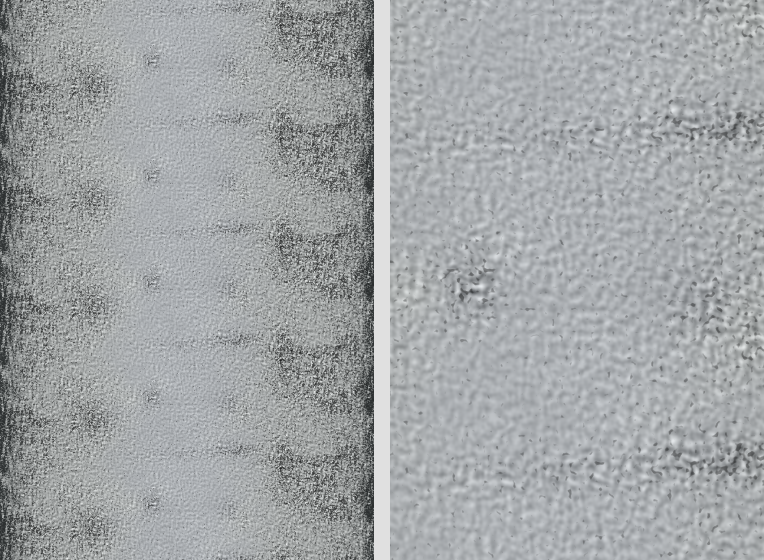
Left: the whole. Right: its middle third, enlarged.
This texture is drawn by a WebGL 2 fragment shader. Its source:

```glsl
#version 300 es
precision highp float;

uniform vec2 u_resolution;
out vec4 fragColor;

const float PERIOD = 0.296; // height of one repeat, in canvas widths

float hash(vec2 cell) {
  uvec2 k = uvec2(ivec2(cell)) * uvec2(1597u, 3571u);
  uint h = (k.x ^ (k.y << 8)) * 73939u;
  h = (h ^ (h >> 15)) * 48271u;
  h = (h ^ (h >> 13)) * 69621u;
  return float((h ^ (h >> 16)) & 65535u) / 65536.0;
}

float corner(vec2 cell, vec2 offset, float rows) {
  float angle = 6.2832 * hash(vec2(cell.x, mod(cell.y, rows)));
  return dot(vec2(cos(angle), sin(angle)), offset);
}

// Gradient noise that wraps vertically after the given number of rows
float noise(vec2 p, float rows) {
  vec2 i = floor(p), f = p - i;
  vec2 s = f * f * f * (f * (f * 6.0 - 15.0) + 10.0);
  vec2 e = vec2(1, 0);
  return mix(
    mix(corner(i, f, rows), corner(i + e.xy, f - e.xy, rows), s.x),
    mix(corner(i + e.yx, f - e.yx, rows), corner(i + e.xx, f - e.xx, rows), s.x),
    s.y);
}

// Soft elliptical smudge, wrapped within the repeat
float smudge(vec2 p, vec2 center, vec2 radius) {
  vec2 d = p - center;
  d.y -= PERIOD * round(d.y / PERIOD);
  d /= radius;
  return exp(-dot(d, d));
}

void main() {
  vec2 uv = gl_FragCoord.xy / u_resolution;
  vec2 p = vec2(uv.x, (1.0 - uv.y) * u_resolution.y / u_resolution.x);

  // Alternate repeats sit slightly lower
  float y = p.y - 0.006 * (1.0 - cos(3.1416 * (p.y - 0.16) / PERIOD));
  float t = fract(y / PERIOD);
  vec2 q = vec2(p.x, t * PERIOD);

  // Noise layers, from broad to fine
  float drift = noise(vec2(p.x * 4.0, p.y * 5.0) + 40.0, 1000.0);
  float cloud = noise(vec2(p.x * 10.0, t * 3.0), 3.0)
              + 0.6 * noise(vec2(p.x * 27.0 + 50.0, t * 8.0), 8.0);
  float mottle = noise(vec2(p.x * 54.0 + 90.0, t * 16.0), 16.0);
  float streak = noise(vec2(p.x * 130.0 + 7.0, t * 7.0), 7.0);
  float scrape = noise(vec2(p.x * 14.0 + 20.0, t * 24.0), 24.0);
  float grain = noise(vec2(p.x * 260.0, t * 77.0), 77.0)
              + 0.7 * noise(vec2(p.x * 145.0 + 300.0, t * 43.0), 43.0);
  vec2 bump = vec2(p.x * 150.0, t * 44.0) + 0.6 * mottle;
  float relief = noise(bump + vec2(0.3, 0.4), 44.0) - noise(bump - vec2(0.3, 0.4), 44.0);
  relief += 0.6 * noise(vec2(p.x * 230.0 + 500.0, t * 68.0), 68.0);

  // Worn patches and bands
  float wear = 0.42 * smudge(q, vec2(0.25, 0.225), vec2(0.065, 0.05));
  wear += 0.50 * smudge(q, vec2(0.402, 0.16), vec2(0.026, 0.028));
  wear += 0.40 * smudge(q, vec2(0.765, 0.075), vec2(0.045, 0.06));
  wear += 0.26 * smudge(q, vec2(0.85, 0.042), vec2(0.14, 0.016));
  wear += 0.38 * smudge(q, vec2(0.63, 0.012), vec2(0.06, 0.02));
  wear += 0.26 * smudge(q, vec2(0.615, 0.178), vec2(0.035, 0.03));
  wear += 0.18 * smudge(q, vec2(0.48, 0.025), vec2(0.12, 0.016));
  wear += 0.20 * smudge(q, vec2(0.08, 0.25), vec2(0.16, 0.05));
  wear += 0.15 * smudge(q, vec2(0.92, 0.15), vec2(0.10, 0.11));

  // General wear grows towards both sides
  float side = smoothstep(0.42, 0.02, p.x) + smoothstep(0.53, 0.92, p.x);
  wear += 0.07 + side * (0.42 + 0.35 * cloud + 0.25 * scrape + 0.2 * streak);
  wear += 0.12 * cloud + 0.10 * drift;
  wear = clamp(wear * (1.0 + 0.6 * mottle), 0.0, 0.95);

  // Dark ragged borders with vertical streaks
  float border = exp(-p.x / 0.034) + exp(-(1.0 - p.x) / 0.028);
  border = clamp(border * (1.0 + 0.9 * cloud + 1.6 * streak + 1.3 * grain), 0.0, 1.0);

  // Plaster colour, embossed surface and dark specks
  vec3 color = mix(vec3(0.685, 0.70, 0.715), vec3(0.69, 0.703, 0.70),
                   smoothstep(0.04, 0.28, abs(p.x - 0.49) + 0.1 * cloud));
  color *= 1.0 + 0.06 * cloud - 0.17 * wear;
  color += relief * mix(0.08, 0.30, min(wear * 1.4, 1.0));
  float threshold = mix(0.42, -0.30, wear);
  float specks = smoothstep(threshold, threshold + 0.48, grain + 0.4 * streak * side);
  color *= 1.0 - specks * mix(0.28, 0.50, wear);
  color = mix(color, vec3(0.15, 0.165, 0.168), 0.85 * border);

  fragColor = vec4(clamp(color, 0.0, 1.0), 1.0);
}
```
